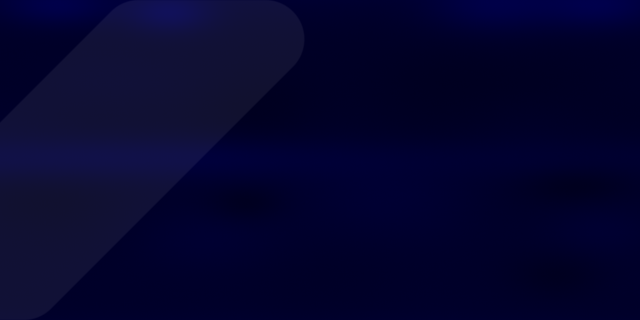
A WebGL 1 fragment shader for this background:

```glsl
precision highp float;

uniform vec2 u_resolution;

// All lengths are in canvas heights, origin at the lower left
const vec3 BASE_COLOR = vec3(0.0, 0.0, 0.155);
const vec3 GLOW_COLOR = vec3(0.0, 0.0, 1.0);
const vec3 PANEL_COLOR = vec3(1.0);
const float PANEL_OPACITY = 0.065;

const vec2 PANEL_CENTER = vec2(0.2536, 0.5);
const float PANEL_HALF_WIDTH = 0.1976;
const vec2 PANEL_SLANT = vec2(0.3776);
const float PANEL_RADIUS = 0.1224;

const float STREAK_HEIGHT = 0.505;
const float STREAK_THICKNESS = 0.065;
const vec2 NOISE_SCALE = vec2(3.0, 8.0);
const float NOISE_STRENGTH = 0.018;
const float GRAIN_STRENGTH = 0.004;

float hash(vec2 p) {
  return fract(sin(dot(p, vec2(127.1, 311.7))) * 43758.5453);
}

float valueNoise(vec2 p) {
  vec2 cell = floor(p);
  vec2 f = fract(p);
  f = f * f * (3.0 - 2.0 * f);
  float low = mix(hash(cell), hash(cell + vec2(1.0, 0.0)), f.x);
  float high = mix(hash(cell + vec2(0.0, 1.0)), hash(cell + 1.0), f.x);
  return mix(low, high, f.y);
}

// Soft elliptical spot, 1 at its center
float spot(vec2 p, vec2 center, vec2 size) {
  vec2 d = (p - center) / size;
  return exp(-dot(d, d));
}

// Signed distance to a parallelogram with horizontal top and bottom
float parallelogram(vec2 p, float halfWidth, vec2 slant) {
  p = p.y < 0.0 ? -p : p;
  vec2 cap = p - slant;
  cap.x -= clamp(cap.x, -halfWidth, halfWidth);
  vec2 d = vec2(dot(cap, cap), -cap.y);
  float side = p.x * slant.y - p.y * slant.x;
  p = side < 0.0 ? -p : p;
  vec2 edge = p - vec2(halfWidth, 0.0);
  edge -= slant * clamp(dot(edge, slant) / dot(slant, slant), -1.0, 1.0);
  d = min(d, vec2(dot(edge, edge), halfWidth * slant.y - abs(side)));
  return -sqrt(d.x) * sign(d.y);
}

// Blue light added to or taken from the base
float glow(vec2 p) {
  // Lights along the top edge
  float light = 0.11 * spot(p, vec2(0.18, 0.98), vec2(0.17, 0.06));
  light += 0.13 * spot(p, vec2(0.53, 0.96), vec2(0.13, 0.06));
  light += 0.10 * spot(p, vec2(1.53, 0.98), vec2(0.20, 0.08));
  light += 0.11 * spot(p, vec2(1.87, 0.98), vec2(0.19, 0.07));
  light += 0.03 * exp(-(1.0 - p.y) / 0.07);

  // Long streak, fading to the right
  float rise = (p.y - STREAK_HEIGHT) / STREAK_THICKNESS;
  light += mix(0.075, 0.04, smoothstep(0.5, 1.3, p.x)) * exp(-rise * rise);

  // Faint lights below the streak
  light += 0.045 * spot(p, vec2(1.18, 0.38), vec2(0.32, 0.12));
  light += 0.030 * spot(p, vec2(0.62, 0.25), vec2(0.25, 0.10));
  light += 0.035 * spot(p, vec2(1.88, 0.28), vec2(0.18, 0.08));
  light += 0.025 * exp(-p.y / 0.05);

  // Dark pools
  light -= 0.025 * spot(p, vec2(1.60, 0.74), vec2(0.50, 0.14));
  light -= 0.025 * spot(p, vec2(0.82, 0.68), vec2(0.20, 0.13));
  light -= 0.045 * spot(p, vec2(0.77, 0.365), vec2(0.11, 0.055));
  light -= 0.040 * spot(p, vec2(1.80, 0.42), vec2(0.16, 0.055));
  light -= 0.035 * spot(p, vec2(1.74, 0.14), vec2(0.14, 0.07));
  light -= 0.025 * spot(p, vec2(0.20, 0.37), vec2(0.22, 0.09));
  return light;
}

void main() {
  vec2 p = gl_FragCoord.xy / u_resolution.y;
  float pixel = 1.0 / u_resolution.y;

  // Night blue with soft light and uneven haze
  float haze = (valueNoise(p * NOISE_SCALE) - 0.5) * NOISE_STRENGTH;
  vec3 color = BASE_COLOR + GLOW_COLOR * (glow(p) + haze);

  // Translucent slanted panel with rounded corners
  float panel = parallelogram(p - PANEL_CENTER, PANEL_HALF_WIDTH, PANEL_SLANT) - PANEL_RADIUS;
  float cover = 1.0 - smoothstep(-pixel, pixel, panel);
  color = mix(color, PANEL_COLOR, cover * PANEL_OPACITY);

  // Fine grain against banding
  color.b += (hash(floor(p * 512.0)) - 0.5) * GRAIN_STRENGTH;
  gl_FragColor = vec4(clamp(color, 0.0, 1.0), 1.0);
}
```
